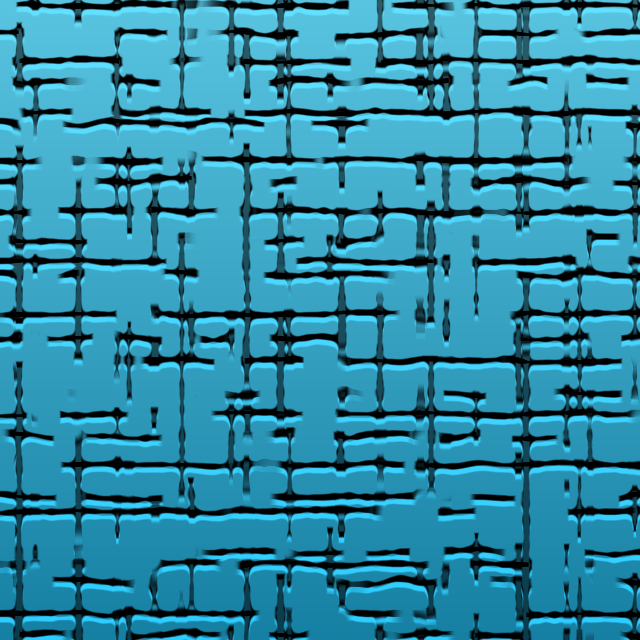
Give the GLSL for this pattern, as a three.js fragment shader.

```glsl
// Embossed broken grid of rough black rows and dim columns on a blue gradient.
varying vec2 vUv;

#define PITCH 0.079        // spacing of rows and of columns
#define ROW_HALF 0.0040    // half thickness of rows
#define COL_THIN 0.0022    // half thickness of the thinnest columns
#define COL_WIDE 0.0050    // half thickness of the widest columns
#define WOBBLE 0.0065      // sideways wander of rows
#define ROUGH 0.0030       // fine raggedness of edges
#define WELD 0.012         // swelling where rows and columns cross
#define RELIEF 0.0088      // vertical depth of the emboss
#define SOFT 0.0016        // edge softness
#define COL_SHADE 0.53     // darkness inside columns

float hash(vec2 p) {
  return fract(sin(dot(p, vec2(127.1, 311.7))) * 43758.5453);
}

float noise(float x, float seed) {
  float i = floor(x);
  float f = fract(x);
  f = f * f * (3.0 - 2.0 * f);
  return mix(hash(vec2(i, seed)), hash(vec2(i + 1.0, seed)), f);
}

// Distance to a family of interrupted, ragged parallel lines.
float brokenLines(float along, float across, float seed, float jitter,
                  float thin, float wide, float wander, float freq, float gaps) {
  float cell = floor(across / PITCH);
  float d = 1.0;
  for (int i = -1; i <= 1; i++) {
    float id = cell + float(i);
    float key = id * 3.17 + seed;
    float centre = (id + 0.5 + (hash(vec2(key, 5.3)) - 0.5) * jitter) * PITCH;
    centre += (noise(along * 24.0, key + 0.7) - 0.5) * wander;
    float halfWidth = mix(thin, wide, hash(vec2(key, 9.1)));
    halfWidth += (noise(along * 75.0, key + 1.3) - 0.5) * ROUGH;
    float side = abs(across - centre) - halfWidth;
    float level = gaps + (hash(vec2(key, 2.9)) - 0.5) * 0.2;
    float gap = (level - noise(along * freq, key + 2.1)) * 0.6 / freq;
    d = min(d, max(side, gap));
  }
  return d;
}

float rows(vec2 p) {
  float major = brokenLines(p.x, p.y, 11.0, 0.12, ROW_HALF, ROW_HALF, WOBBLE, 14.0, 0.32);
  float minor = brokenLines(p.x, p.y + 0.5 * PITCH, 47.0, 0.55,
                            ROW_HALF, ROW_HALF, WOBBLE * 1.5, 18.0, 0.55);
  return min(major, minor);
}

float columns(vec2 p) {
  float major = brokenLines(p.y, p.x, 83.0, 0.25, COL_THIN, COL_WIDE, 0.0015, 15.0, 0.48);
  float stubs = brokenLines(p.y, p.x + 0.5 * PITCH, 131.0, 0.7,
                            COL_THIN, COL_WIDE, 0.003, 29.0, 0.63);
  return min(major, stubs);
}

// Rounded union that thickens the crossings.
float weld(float a, float b) {
  float h = max(WELD - abs(a - b), 0.0) / WELD;
  return min(a, b) - h * h * WELD * 0.25;
}

float cover(float d) {
  return 1.0 - smoothstep(-SOFT, SOFT, d);
}

float gridMask(vec2 p) {
  return cover(weld(rows(p), columns(p)));
}

void main() {
  vec2 p = vUv;
  vec2 lift = vec2(0.0, RELIEF);

  // Vertical gradients of the ground and of the lit lower edges
  vec3 ground = mix(vec3(0.085, 0.50, 0.64), vec3(0.35, 0.77, 0.88), p.y);
  vec3 glow = mix(vec3(0.17, 0.80, 1.0), vec3(0.39, 0.88, 1.0), p.y);

  // The mask here, above and below gives the relief
  float rowDist = rows(p);
  float shape = cover(weld(rowDist, columns(p)));
  float above = gridMask(p + lift);
  float below = gridMask(p - lift);

  // Column interiors stay translucent; rows and ends are black
  float shade = shape * (1.0 - (1.0 - COL_SHADE) * above * below);
  shade = max(shade, cover(rowDist));

  vec3 color = mix(ground, glow, above * (1.0 - shape));
  color *= 1.0 - shade;
  gl_FragColor = vec4(color, 1.0);
}
```
